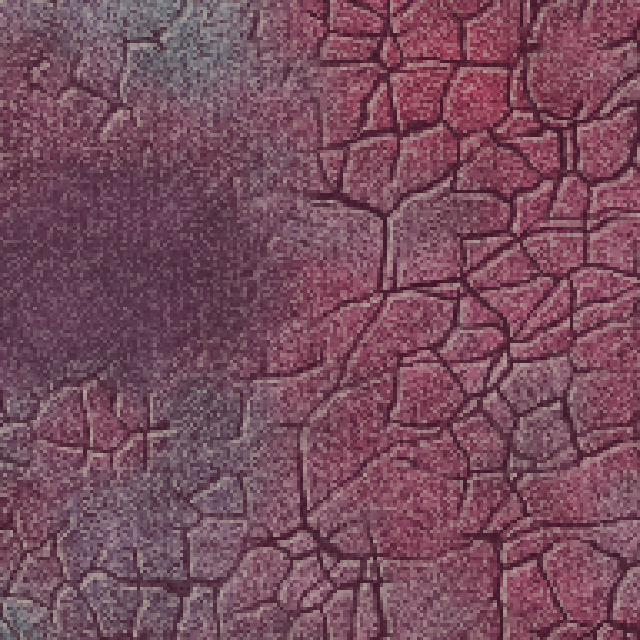
Give the GLSL for this texture, as a three.js fragment shader.

```glsl
// Cracked wine-red hide that wears away into a smooth purple hollow on the left.
// Two warped Voronoi networks make the grooves; a shifted copy of them gives
// the lit lower-right rims. Everything is sampled on a fine grid of grains.
varying vec2 vUv;

float hash(vec2 p) {
  return fract(sin(dot(p, vec2(127.1, 311.7))) * 43758.5453);
}

vec2 hash2(vec2 p) {
  return vec2(hash(p), hash(p + 57.3));
}

float noise(vec2 p) {
  vec2 i = floor(p), f = fract(p);
  f = f * f * (3.0 - 2.0 * f);
  return mix(mix(hash(i), hash(i + vec2(1.0, 0.0)), f.x),
             mix(hash(i + vec2(0.0, 1.0)), hash(i + 1.0), f.x), f.y);
}

float fbm(vec2 p) {
  float sum = 0.0, amp = 0.5;
  for (int i = 0; i < 4; i++) {
    sum += amp * noise(p);
    p = p * 2.03 + 17.1;
    amp *= 0.5;
  }
  return sum / 0.9375;
}

// Distance to the nearest border between Voronoi cells
float cellBorder(vec2 p, float jitter) {
  vec2 cell = floor(p), f = fract(p), nearest = vec2(0.0);
  float best = 9.0, border = 9.0;
  for (int y = -1; y <= 1; y++)
    for (int x = -1; x <= 1; x++) {
      vec2 o = vec2(float(x), float(y));
      vec2 r = o + 0.5 + jitter * (hash2(cell + o) - 0.5) - f;
      if (dot(r, r) < best) { best = dot(r, r); nearest = r; }
    }
  for (int y = -2; y <= 2; y++)
    for (int x = -2; x <= 2; x++) {
      vec2 o = vec2(float(x), float(y));
      vec2 r = o + 0.5 + jitter * (hash2(cell + o) - 0.5) - f;
      vec2 d = r - nearest;
      if (dot(d, d) > 0.0001) border = min(border, dot(0.5 * (r + nearest), normalize(d)));
    }
  return border;
}

// 1 on the intact hide at the right, 0 on the worn left side
float hideMask(vec2 p) {
  float edge = 0.41 + 0.35 * (fbm(p * 6.0 + 3.0) - 0.5);
  return smoothstep(edge - 0.09, edge + 0.09, p.x);
}

// Bare dark hollow on the left
float hollowMask(vec2 p) {
  vec2 d = (p - vec2(0.15, 0.57)) / vec2(0.30, 0.18);
  return 1.0 - smoothstep(0.65, 1.15, length(d) + 0.6 * (fbm(p * 7.0) - 0.5));
}

// Depth of the cracks, 0 to 1
float groove(vec2 p) {
  vec2 w = p + 0.09 * (vec2(fbm(p * 7.0), fbm(p * 7.0 + 31.0)) - 0.5);
  float hide = hideMask(p), hollow = hollowMask(p);
  vec2 slanted = vec2(w.x, w.y - 0.38 * w.x);
  float wide = cellBorder(slanted * vec2(3.8, 6.0) + 4.0, 0.75) / 5.0;
  float thin = cellBorder(vec2(w.x, w.y - 0.12 * w.x) * vec2(10.0, 11.0) + 9.0, 0.65) / 10.5;
  float vary = noise(p * 9.0 + 12.0);
  float deep = 1.0 - smoothstep(0.002, 0.004 + 0.004 * vary, wide);
  float fine = 1.0 - smoothstep(0.001, 0.006, thin);
  fine *= 0.85 * smoothstep(0.3, 0.5, noise(p * 9.0 + 40.0));
  float hideCracks = max(deep * (0.45 + 0.55 * vary), fine);

  // Broken scratches, mostly upright, on the worn side
  float scratch = cellBorder(vec2(w.x + 0.12 * (0.5 - w.y), w.y) * vec2(15.0, 12.0), 0.8) / 13.0;
  float worn = 1.0 - smoothstep(0.001, 0.006, scratch);
  worn *= smoothstep(0.42, 0.55, noise(p * 17.0 + 5.0)) * (1.0 - hollow);
  return mix(worn, hideCracks, hide);
}

float blob(vec2 p, vec2 center, vec2 size) {
  vec2 d = (p - center) / size;
  return exp(-dot(d, d));
}

void main() {
  const float GRAINS = 192.0;
  vec2 id = floor(vUv * GRAINS);
  vec2 p = (id + 0.5) / GRAINS;
  vec3 shadow = vec3(0.24, 0.07, 0.15), pale = vec3(0.72, 0.66, 0.63);

  // Broad stains
  float mottle = fbm(p * 6.0 + 70.0);
  float hide = hideMask(p), hollow = hollowMask(p);
  vec3 worn = mix(vec3(0.47, 0.27, 0.35), vec3(0.43, 0.34, 0.41), smoothstep(0.35, 0.65, mottle));
  vec3 leather = mix(vec3(0.54, 0.27, 0.36), vec3(0.52, 0.35, 0.42), smoothstep(0.4, 0.7, mottle));
  vec3 color = mix(worn, leather, hide);
  color = mix(color, vec3(0.36, 0.22, 0.31), 0.9 * hollow);
  color = mix(color, vec3(0.58, 0.21, 0.29), 0.75 * blob(p, vec2(0.72, 0.88), vec2(0.20, 0.13)));
  float teal = blob(p, vec2(0.27, 0.97), vec2(0.14, 0.12)) + blob(p, vec2(0.02, 0.02), vec2(0.08));
  color = mix(color, vec3(0.45, 0.51, 0.53), 0.75 * min(teal, 1.0) * (0.6 + 0.8 * mottle));
  color *= 0.77 + 0.46 * fbm(p * 12.0);

  // Embossed lumps and single grains, softer in the hollow
  vec2 toLight = vec2(-0.008, 0.008);
  float lumps = fbm(p * 24.0) - fbm((p + toLight) * 24.0);
  float grain = 0.85 * (hash(id) + hash(id + 91.7) - 1.0) + 0.75 * lumps * (1.0 - 0.6 * hollow);
  grain *= mix(0.8, 0.5, hollow);
  color = mix(color, pale, clamp(grain, 0.0, 1.0));
  color = mix(color, shadow, clamp(-grain, 0.0, 1.0));

  // Dark crack and its lit rim
  float crack = groove(p), rim = groove(p + toLight) * (1.0 - crack);
  color = mix(color, pale, rim * (0.4 + 0.5 * hash(id + 13.0)));
  color = mix(color, shadow * 0.9, crack * mix(0.6, 0.9, hide));
  gl_FragColor = vec4(color, 1.0);
}
```
